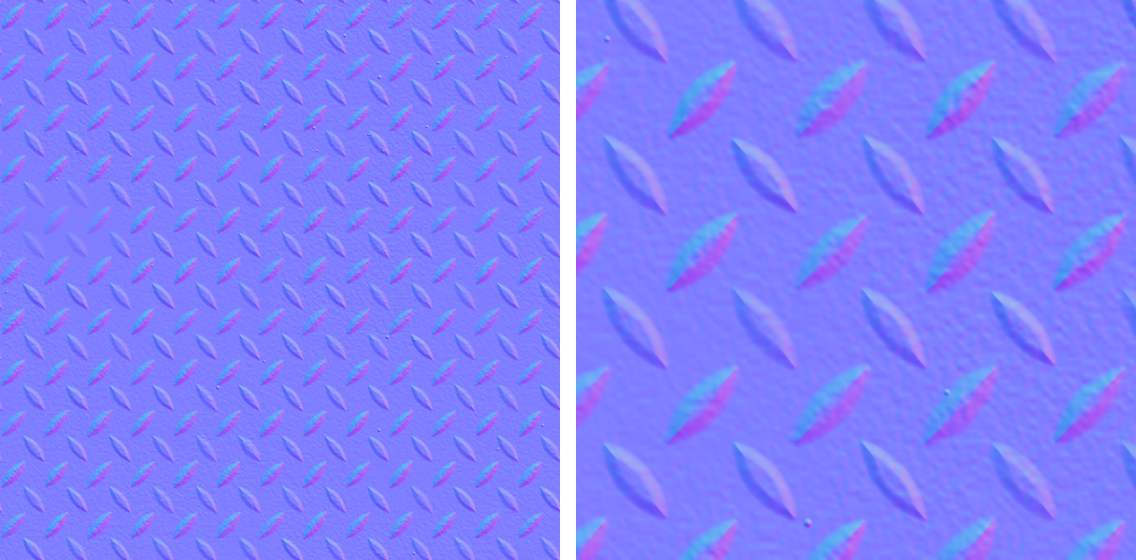
Left: the whole. Right: its middle third, enlarged.
This texture map is drawn by a Shadertoy shader. Its source:

```glsl
// Tangent-space normal map of worn steel tread plate: two interleaved grids
// of slanted lozenges, plus grain, grit and a rubbed patch, are summed into
// one wrapping height field whose slope is encoded as colour.

const vec2 REPEATS = vec2(13.0, 11.0);   // lozenge pairs across and up
const float STEP = 0.0009;               // sampling distance for the slope

// Integer hash giving two values in 0..1
vec2 hash2(ivec2 cell, int seed) {
    uvec2 v = uvec2(cell + ivec2(seed * 37, seed * 101));
    v = v * 1664525u + 1013904223u;
    v.x += v.y * 1664525u;
    v.y += v.x * 1664525u;
    v ^= v >> 16u;
    v.x += v.y * 1664525u;
    v.y += v.x * 1664525u;
    v ^= v >> 16u;
    return vec2(v & 65535u) / 65535.0;
}

// Hash of a grid cell that wraps after "period" cells
vec2 cellHash(vec2 cell, vec2 period, int seed) {
    return hash2(ivec2(mod(cell, period)), seed);
}

// Smooth value noise in -1..1 that repeats once per canvas
float noise(vec2 uv, float period, int seed) {
    vec2 p = uv * period, i = floor(p), f = fract(p), n = vec2(period);
    f = f * f * f * (f * (f * 6.0 - 15.0) + 10.0);
    float a = cellHash(i, n, seed).x;
    float b = cellHash(i + vec2(1, 0), n, seed).x;
    float c = cellHash(i + vec2(0, 1), n, seed).x;
    float d = cellHash(i + vec2(1, 1), n, seed).x;
    return mix(mix(a, b, f.x), mix(c, d, f.x), f.y) * 2.0 - 1.0;
}

// Signed distance to a pointed lens whose long axis is y
float lensDistance(vec2 p, float halfWidth, float halfLength) {
    float q = halfLength * halfLength / halfWidth;
    float radius = 0.5 * (q + halfWidth), offset = 0.5 * (q - halfWidth);
    p = abs(p);
    return (p.y - halfLength) * offset > p.x * halfLength
        ? length(p - vec2(0.0, halfLength))
        : length(p + vec2(offset, 0.0)) - radius;
}

// Rubbed area: 1 at its middle, falling to 0, wrapped at the borders
float rubbed(vec2 uv) {
    vec2 d = uv - vec2(0.10, 0.595);
    d -= round(d);
    float r = length(d * vec2(0.85, 1.15)) + 0.02 * noise(uv, 12.0, 5);
    return 1.0 - smoothstep(0.03, 0.14, r);
}

// One grid of raised lozenges; x = height, y = coverage
vec2 lozenges(vec2 uv, vec2 origin, float angle, float slope, float bevel,
              float wear, int seed) {
    vec2 g = uv * REPEATS - origin + 0.5;
    vec2 p = (fract(g) - 0.5) / REPEATS;
    vec2 rnd = cellHash(floor(g), REPEATS, seed);
    vec2 shape = cellHash(floor(g), REPEATS, seed + 1);

    angle += (rnd.x - 0.5) * 0.08;
    vec2 along = vec2(cos(angle), sin(angle));
    vec2 local = vec2(dot(p, vec2(-along.y, along.x)), dot(p, along));
    float halfWidth = 0.0080 + 0.0008 * shape.x;
    float d = lensDistance(local, halfWidth, 0.0270 + 0.002 * shape.y);

    // The bevel ends before the middle line, so the top stays rounded
    float soft = bevel * (1.0 + 0.4 * rnd.y * rnd.y + 0.6 * wear);
    float inner = min(0.65 * soft, 0.9 * halfWidth);
    float cover = 1.0 - smoothstep(-inner, 0.35 * soft, d);
    float height = slope * bevel / 1.5 * mix(0.85, 1.1, rnd.x) * (1.0 - 0.5 * wear);
    return vec2(height * cover, cover);
}

// Sparse round crumbs stuck to the plate
float grit(vec2 uv) {
    const float CELLS = 24.0;
    vec2 g = uv * CELLS;
    vec2 pick = cellHash(floor(g), vec2(CELLS), 21);
    vec2 centre = 0.2 + 0.6 * cellHash(floor(g), vec2(CELLS), 22);
    float radius = mix(0.0022, 0.0042, pick.y);
    float d = length(fract(g) - centre) / CELLS;
    return step(0.96, pick.x) * 0.45 * radius * (1.0 - smoothstep(0.0, radius, d));
}

float plateHeight(vec2 uv) {
    float wear = rubbed(uv);
    vec2 rising = lozenges(uv, vec2(0.31, 0.68), 0.84, 0.53, 0.0100, wear, 1);
    vec2 falling = lozenges(uv, vec2(0.79, 0.185), -0.89, 0.43, 0.0078, wear, 7);

    // Grain is patchy, rougher on the treads, smoother where rubbed
    float patchy = 0.8 + 0.3 * noise(uv, 7.0, 11);
    float rough = (patchy + 0.9 * rising.y + 0.3 * falling.y) * (1.0 - 0.7 * wear);
    float grain = 0.00017 * noise(uv, 256.0, 12) + 0.00014 * noise(uv, 160.0, 13);
    float waves = 0.00025 * noise(uv, 16.0, 14);
    return rising.x + falling.x + grain * rough + waves + grit(uv);
}

void mainImage(out vec4 fragColor, in vec2 fragCoord) {
    vec2 uv = fragCoord / iResolution.xy;
    vec2 e = vec2(STEP, 0.0);

    // Central differences of the height give the surface slope
    vec2 slope = vec2(plateHeight(uv + e.xy) - plateHeight(uv - e.xy),
                      plateHeight(uv + e.yx) - plateHeight(uv - e.yx)) / (2.0 * STEP);
    vec3 normal = normalize(vec3(-slope - vec2(0.0, 0.008), 1.0));
    fragColor = vec4(0.5 + 0.5 * normal, 1.0);
}
```
